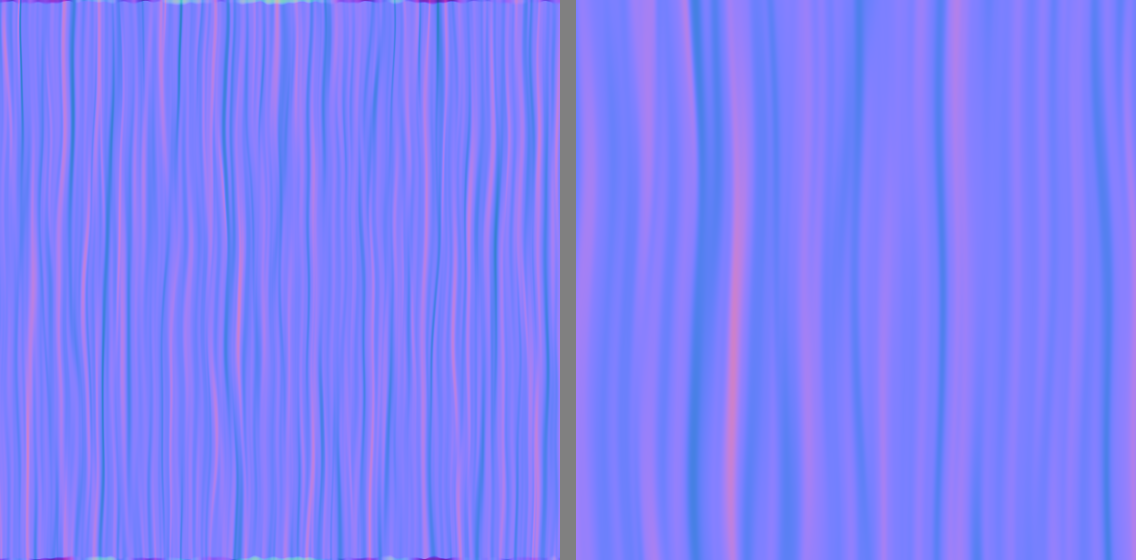
Left, the full canvas; right, a detail of the centre.
Reproduce this texture map procedurally as a Shadertoy shader.

```glsl
// Strand layers: cells across and along the canvas
const vec2 BOLD_CELLS   = vec2(29.0, 1.3);
const vec2 MEDIUM_CELLS = vec2(47.0, 1.7);
const vec2 FINE_CELLS   = vec2(73.0, 2.0);
const vec2 HAIR_CELLS   = vec2(127.0, 2.6);

// Sideways slope given by each layer
const float BOLD_SLOPE   = 0.46;
const float MEDIUM_SLOPE = 0.34;
const float FINE_SLOPE   = 0.115;
const float HAIR_SLOPE   = 0.055;

// Height at which a strand steps up, and softness of that step
const float BOLD_LEVEL   = 0.10;
const float BOLD_SOFT    = 0.12;
const float MEDIUM_LEVEL = -0.13;
const float MEDIUM_SOFT  = 0.14;

// Sway of the strands and staggering of their ends
const vec2  SWAY_CELLS    = vec2(4.0, 2.2);
const float SWAY          = 0.008;
const vec2  RIPPLE_CELLS  = vec2(13.0, 5.0);
const float RIPPLE        = 0.008;
const float STAGGER_CELLS = 11.0;
const float STAGGER       = 0.4;

// Frayed rim along the top and bottom
const float RIM_WIDTH = 0.007;
const float RIM_CELLS = 13.0;
const float RIM_SLOPE = 1.7;
const float RIM_FRAY  = 0.5;
const float RIM_BIAS  = -0.2;

const float TAU = 6.2831853;

float hash(vec2 p) {
    vec3 q = fract(p.xyx * vec3(0.1031, 0.1030, 0.0973));
    q += dot(q, q.yzx + 33.33);
    return fract((q.x + q.y) * q.z);
}

// Projection of the offset on a random unit gradient
float cornerSlope(vec2 cell, vec2 offset) {
    float angle = TAU * hash(cell);
    return dot(vec2(cos(angle), sin(angle)), offset);
}

float gradientNoise(vec2 p) {
    vec2 i = floor(p), f = fract(p);
    vec2 u = f * f * f * (f * (f * 6.0 - 15.0) + 10.0);
    vec2 e = vec2(1.0, 0.0);
    float low  = mix(cornerSlope(i, f), cornerSlope(i + e.xy, f - e.xy), u.x);
    float high = mix(cornerSlope(i + e.yx, f - e.yx), cornerSlope(i + e.xx, f - e.xx), u.x);
    return mix(low, high, u.y);
}

// Noise height in x and its sideways derivative per cell in y
vec2 heightAndSlope(vec2 p) {
    const float STEP = 0.08;
    float left  = gradientNoise(p - vec2(STEP, 0.0));
    float right = gradientNoise(p + vec2(STEP, 0.0));
    return vec2(left + right, (right - left) / STEP) * 0.5;
}

// Narrow lines where the height crosses a level; rising and falling sides differ in sign
float stepSlope(vec2 p, float level, float softness) {
    vec2 h = heightAndSlope(p);
    float d = (h.x - level) / softness;
    return h.y * exp(-d * d);
}

// Bend the coordinates so strands sway and end at different heights
vec2 bendStrands(vec2 uv) {
    vec2 p = uv;
    p.x += SWAY * gradientNoise(uv * SWAY_CELLS + 17.3);
    p.x += RIPPLE * gradientNoise(uv * RIPPLE_CELLS + 41.7);
    p.y += STAGGER * gradientNoise(vec2(p.x * STAGGER_CELLS, 5.5));
    return p;
}

float strandSlope(vec2 p) {
    return BOLD_SLOPE * stepSlope(p * BOLD_CELLS + 71.2, BOLD_LEVEL, BOLD_SOFT)
         + MEDIUM_SLOPE * stepSlope(p * MEDIUM_CELLS + 133.6, MEDIUM_LEVEL, MEDIUM_SOFT)
         + FINE_SLOPE * heightAndSlope(p * FINE_CELLS + 211.4).y
         + HAIR_SLOPE * heightAndSlope(p * HAIR_CELLS + 307.8).y;
}

// Patchy vertical tilt close to the upper and lower borders
vec2 rimSlope(vec2 uv) {
    float side = step(0.5, uv.y);
    float patches = gradientNoise(vec2(uv.x * RIM_CELLS, 23.4 + 0.2 * side));
    float fray = gradientNoise(vec2(uv.x * RIM_CELLS * 4.0, 57.4 + side));
    float width = RIM_WIDTH * (1.0 + 1.2 * fray);
    float rim = 1.0 - smoothstep(0.2 * width, width, min(uv.y, 1.0 - uv.y));
    return rim * vec2(RIM_FRAY * fray, RIM_SLOPE * patches + RIM_FRAY * fray + RIM_BIAS);
}

void mainImage(out vec4 fragColor, in vec2 fragCoord) {
    vec2 uv = fragCoord / iResolution.xy;
    vec2 slope = vec2(strandSlope(bendStrands(uv)), 0.0) + rimSlope(uv);

    // Pack the normal: tilt around one half, depth stored directly
    vec3 normal = normalize(vec3(slope, 1.0));
    fragColor = vec4(0.5 + 0.5 * normal.xy, normal.z, 1.0);
}
```
